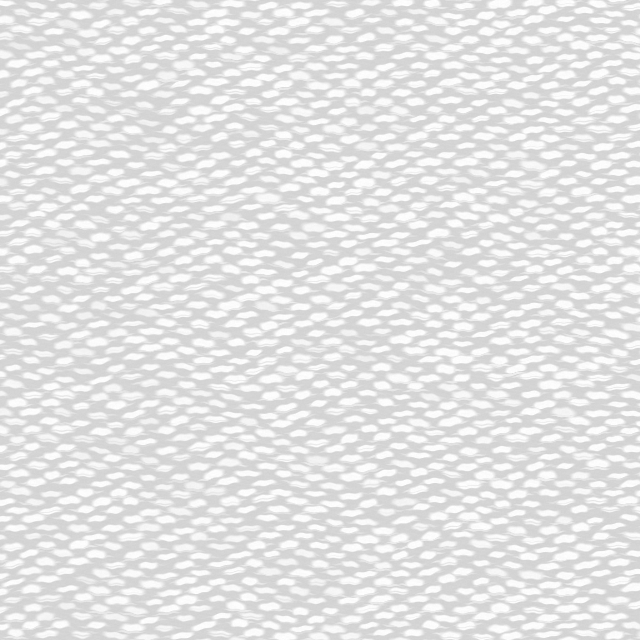
Give the GLSL for this texture, as a WebGL 1 fragment shader.

```glsl
precision highp float;
// Pale woven cloth: staggered rows of short white thread floats on soft grey.

uniform vec2 u_resolution;

const vec2 WEAVE = vec2(19.2, 72.0); // floats across, thread rows up
const vec3 GROUND = vec3(0.832);
const vec3 HIGHLIGHT = vec3(0.988);

vec2 hash2(vec2 p) {
  vec3 q = fract(p.xyx * vec3(0.1031, 0.1030, 0.0973));
  q += dot(q, q.yzx + 33.33);
  return fract((q.xx + q.yz) * q.zy);
}

// Layered sines, roughly -1 to 1.
float waves(vec2 p) {
  return 0.5 * sin(p.x + 1.7 * sin(p.y * 0.8))
       + 0.3 * sin(p.y * 1.9 + 1.3 * p.x)
       + 0.2 * sin(p.x * 3.7 - p.y * 2.6);
}

// Soft bump with a domed top and a flatter bottom; power sets its boxiness.
float bump(vec2 q, float halfWidth, float top, float bottom, float power) {
  float rise = q.y > 0.0 ? top : bottom;
  vec2 a = abs(q / vec2(halfWidth, rise)) + 0.001;
  float d = pow(pow(a.x, power) + pow(a.y, power), 1.0 / power);
  return 1.0 - smoothstep(0.62, 1.28, d);
}

// One thread float with its own size, lean, brightness and stray fibre.
float threadFloat(vec2 q, vec2 id) {
  vec2 place = hash2(id) - 0.5;
  vec2 size = hash2(id + 37.0);
  vec2 look = hash2(id + 81.0);
  vec2 fibre = hash2(id + 123.0);

  q -= place * vec2(0.13, 0.24);
  q.y -= (look.x - 0.4) * 0.8 * q.x;
  q.y += 0.05 * sin(q.x * 17.0 + 6.28 * look.y);

  float halfWidth = mix(0.25, 0.37, size.x);
  float top = mix(0.28, 0.60, size.y);
  float bottom = mix(0.26, 0.40, fibre.x);
  float body = bump(q, halfWidth, top, bottom, mix(1.7, 3.2, look.y));

  // Some floats are split by a fine dark line.
  float groove = exp(-pow((q.y + 0.06) / 0.10, 2.0));
  body *= 1.0 - 0.55 * groove * smoothstep(0.68, 0.95, fibre.y);
  body *= mix(0.68, 1.18, sqrt(look.x));

  vec2 offset = vec2(fibre.x - 0.5, fibre.y - 0.6) * vec2(0.30, 0.75);
  float stray = bump(q - offset, 0.40, 0.15, 0.15, 2.0);
  return max(body, stray * mix(0.2, 0.6, size.y));
}

// Strongest float covering a point of the staggered weave.
float weave(vec2 p) {
  float cover = 0.0;
  float baseRow = floor(p.y);
  for (int j = -1; j <= 1; j++) {
    float row = baseRow + float(j);
    float x = p.x - 0.5 * mod(row, 2.0);
    for (int i = -1; i <= 1; i++) {
      vec2 id = vec2(floor(x) + float(i), row);
      vec2 q = vec2(x, p.y) - id - 0.5;
      cover = max(cover, threadFloat(q, id + 200.0));
    }
  }
  return cover;
}

void main() {
  vec2 uv = gl_FragCoord.xy / u_resolution;

  // Threads wander slightly from a regular grid.
  vec2 p = uv * WEAVE;
  p.x += 0.16 * waves(uv * vec2(9.0, 23.0));
  p.y += 0.38 * waves(uv * vec2(21.0, 13.0) + 4.0);
  float cover = weave(p);

  // Broad light and dark patches, brighter towards the right.
  float patchTone = 0.09 * waves(uv * vec2(13.0, 17.0) + 2.0);
  cover *= 0.94 + 0.20 * uv.x + patchTone;

  // Fine fibre texture in the grey and the highlights.
  float fibres = waves(uv * vec2(170.0, 610.0));
  float grain = hash2(floor(uv * 512.0)).x - 0.5;
  vec3 color = mix(GROUND, HIGHLIGHT, clamp(cover, 0.0, 1.0));
  color += 0.007 * fibres + 0.012 * grain;
  gl_FragColor = vec4(clamp(color, 0.0, 1.0), 1.0);
}
```
